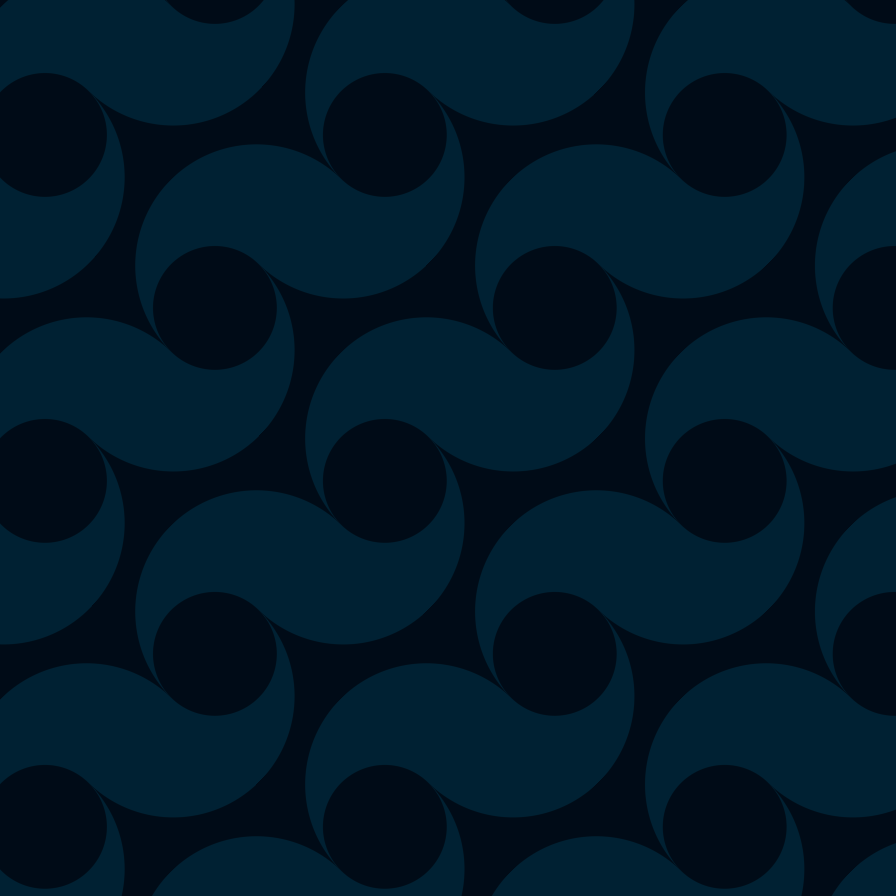
Give the GLSL for this pattern, as a WebGL 2 fragment shader.

```glsl
#version 300 es
precision highp float;

#define REPEAT_SIZE vec2(0.3793, 0.3861)
#define HOLE_CENTRE vec2(0.4295, 0.4633)
#define HOLE_RADIUS 0.0691
#define WAVE_COLOUR vec3(0.0, 0.13, 0.20)
#define GROUND_COLOUR vec3(0.0, 0.045, 0.09)

uniform vec2 u_resolution;
out vec4 fragColour;

// Wraps x into the range -period/2 .. period/2.
float wrapCentred(float x, float period) {
    return x - period * round(x / period);
}

// Signed distance to chains of S-shaped waves along the lattice diagonal.
float waveDistance(vec2 p) {
    vec2 diagonal = 0.5 * REPEAT_SIZE;
    float chainStep = length(diagonal);
    float bodyRadius = 0.5 * chainStep;
    vec2 axis = diagonal / chainStep;
    vec2 normal = vec2(-axis.y, axis.x);

    // Move to the nearest chain, then measure along and across it.
    float chain = round(dot(p, normal) / (normal.x * REPEAT_SIZE.x));
    p.x -= chain * REPEAT_SIZE.x;
    float along = dot(p, axis);
    float across = dot(p, normal);

    // Half discs on the two sides slide in opposite directions,
    // each touching the rim of its round hole.
    float side = across < 0.0 ? -1.0 : 1.0;
    float bodyShift = side * (bodyRadius - HOLE_RADIUS);
    float body = length(vec2(wrapCentred(along - bodyShift, chainStep), across)) - bodyRadius;
    float hole = length(vec2(wrapCentred(along, chainStep), across)) - HOLE_RADIUS;
    return max(body, -hole);
}

void main() {
    float canvasSize = min(u_resolution.x, u_resolution.y);
    vec2 p = gl_FragCoord.xy / canvasSize - HOLE_CENTRE;
    float edge = 0.7 / canvasSize;
    float wave = 1.0 - smoothstep(-edge, edge, waveDistance(p));
    fragColour = vec4(mix(GROUND_COLOUR, WAVE_COLOUR, wave), 1.0);
}
```
